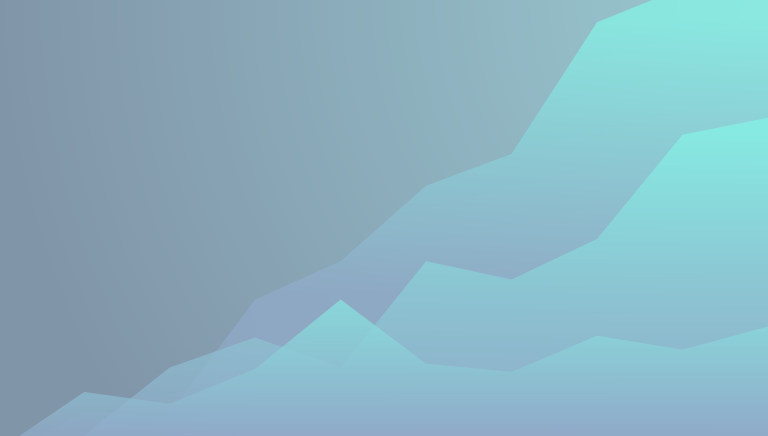
This background is drawn by a Shadertoy shader. Its source:

```glsl
// Three translucent turquoise ridges rising to the right over a slate blue haze.

#define KNOT_STEP 0.1113
#define OPACITY 0.75
#define HAZE_NEAR vec3(0.600, 0.790, 0.820)
#define HAZE_FAR vec3(0.505, 0.585, 0.660)
#define CREST vec3(0.520, 0.950, 0.900)
#define FOOT vec3(0.565, 0.665, 0.785)

const int KNOTS = 10;

// Ridge heights at evenly spaced knots, as shares of the canvas height
const float BACK[KNOTS] = float[](-0.048, 0.053, 0.053, 0.313, 0.401,
                                  0.574, 0.647, 0.949, 1.028, 1.070);
const float MIDDLE[KNOTS] = float[](-0.100, 0.002, 0.157, 0.226, 0.157,
                                    0.401, 0.359, 0.452, 0.691, 0.730);
const float FRONT[KNOTS] = float[](-0.032, 0.101, 0.074, 0.154, 0.313,
                                   0.166, 0.147, 0.230, 0.198, 0.251);

// Smooth coverage of the area below a piecewise linear ridge
float ridgeMask(vec2 uv, float heights[KNOTS]) {
    float knot = float(KNOTS - 1) - (1.0 - uv.x) / KNOT_STEP;
    int i = clamp(int(floor(knot)), 0, KNOTS - 2);
    float rise = heights[i + 1] - heights[i];
    float ridge = heights[i] + rise * (knot - float(i));
    float slope = rise / KNOT_STEP * iResolution.y / iResolution.x;
    float dist = (ridge - uv.y) / sqrt(1.0 + slope * slope);
    return clamp(dist * iResolution.y + 0.5, 0.0, 1.0);
}

// Vertical tint between the foot and crest levels
vec3 ridgeTint(float y, float low, float high) {
    return mix(FOOT, CREST, clamp((y - low) / (high - low), 0.0, 1.0));
}

void mainImage(out vec4 fragColor, in vec2 fragCoord) {
    vec2 uv = fragCoord / iResolution.xy;

    // Radial haze spreading from the upper right corner
    vec2 fromCorner = (uv - 1.0) * vec2(1.0, iResolution.y / iResolution.x);
    vec3 color = mix(HAZE_NEAR, HAZE_FAR, min(length(fromCorner), 1.0));

    // Ridges from back to front; the back one fades out to the left
    float backOpacity = OPACITY * mix(0.3, 1.0, smoothstep(0.12, 0.34, uv.x));
    color = mix(color, ridgeTint(uv.y, 0.33, 0.955), ridgeMask(uv, BACK) * backOpacity);
    color = mix(color, ridgeTint(uv.y, 0.0, 0.70), ridgeMask(uv, MIDDLE) * OPACITY);
    color = mix(color, ridgeTint(uv.y, 0.0, 0.38), ridgeMask(uv, FRONT) * OPACITY);

    fragColor = vec4(color, 1.0);
}
```
